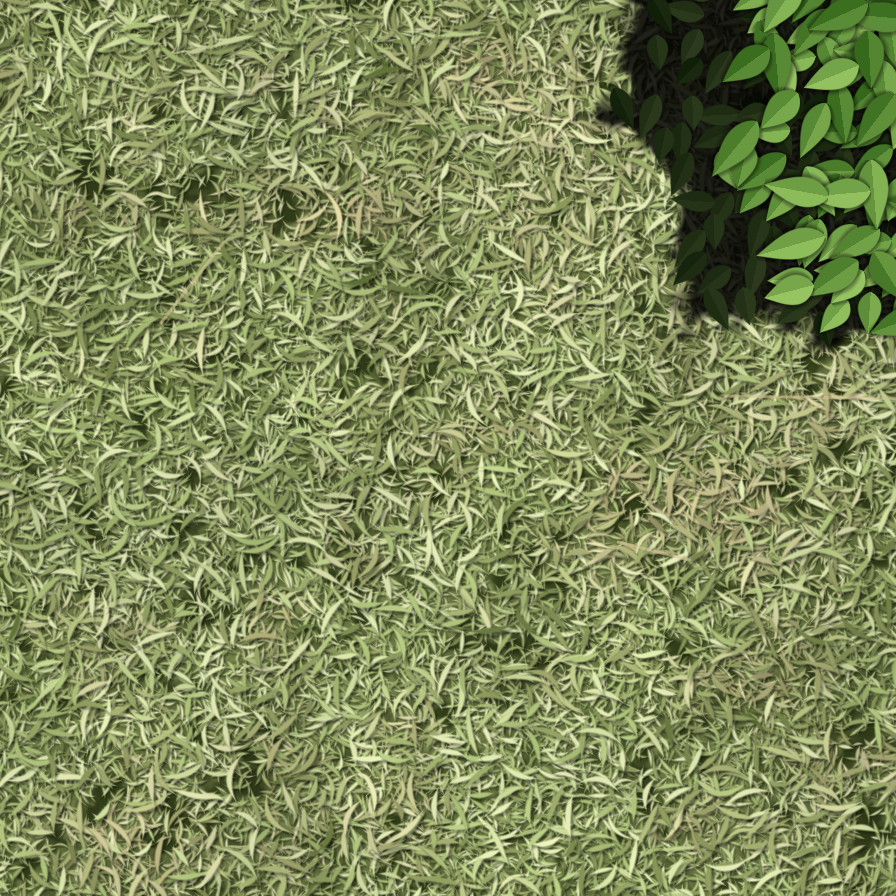
A Shadertoy shader for this texture:

```glsl
// Sunlit mown grass with dry patches and a leafy bush casting shade at the upper right.
const int   GRASS_LAYERS = 6;
const float BLADE_SCALE  = 35.0;   // cells across the canvas, largest blades
const float SCALE_STEP   = 11.0;
const float BLADE_WIDTH  = 0.11;   // half width in cells
const float BLADE_SHADE  = 0.68;
const int   LEAF_LAYERS  = 4;
const float LEAF_SCALE   = 28.0;
const float SHADE_LEVEL  = 0.15;   // light left in the bush shade
const vec3 SOIL  = vec3(0.18, 0.22, 0.09);
const vec3 DEEP  = vec3(0.29, 0.37, 0.15);
const vec3 OLIVE = vec3(0.53, 0.58, 0.35);
const vec3 FRESH = vec3(0.66, 0.74, 0.46);
const vec3 PALE  = vec3(0.85, 0.88, 0.68);
const vec3 STRAW = vec3(0.80, 0.73, 0.56);
const vec3 LEAF_DARK  = vec3(0.20, 0.40, 0.10);
const vec3 LEAF_LIGHT = vec3(0.60, 0.78, 0.39);

float hash(vec2 p) { return fract(sin(dot(p, vec2(127.1, 311.7))) * 43758.5); }
vec2 hash2(vec2 p) { return vec2(hash(p), hash(p + 57.3)); }
mat2 rotate(float a) { float c = cos(a), s = sin(a); return mat2(c, -s, s, c); }
float noise(vec2 p) {
    vec2 i = floor(p), f = fract(p);
    f = f * f * (3.0 - 2.0 * f);
    return mix(mix(hash(i), hash(i + vec2(1, 0)), f.x),
               mix(hash(i + vec2(0, 1)), hash(i + vec2(1, 1)), f.x), f.y);
}
float fbm(vec2 p) {
    return 0.5 * noise(p) + 0.3 * noise(p * 2.1 + 7.0) + 0.2 * noise(p * 4.3 + 19.0);
}
float blob(vec2 p, float x, float y, float rx, float ry) {
    vec2 d = (p - vec2(x, y)) / vec2(rx, ry);
    return exp(-dot(d, d));
}
float stalk(vec2 p, vec2 a, vec2 b) {
    vec2 d = b - a;
    float t = clamp(dot(p - a, d) / dot(d, d), 0.0, 1.0);
    return 1.0 - smoothstep(0.0008, 0.0025, length(p - a - d * t));
}

// Where the lawn is dry, and where it opens into dark gaps
float dryness(vec2 p) {
    float d = blob(p, 0.64, 0.69, 0.08, 0.10) + blob(p, 0.42, 0.76, 0.10, 0.05)
            + blob(p, 0.82, 0.44, 0.16, 0.06) + blob(p, 0.58, 0.91, 0.10, 0.08)
            + blob(p, 0.87, 0.27, 0.07, 0.09) + blob(p, 0.15, 0.05, 0.20, 0.06);
    return clamp(0.6 * d + 1.6 * (fbm(p * 13.0) - 0.45), 0.0, 1.0);
}
float gaps(vec2 p) {
    float d = blob(p, 0.37, 0.46, 0.08, 0.09) + blob(p, 0.22, 0.81, 0.08, 0.08)
            + blob(p, 0.26, 0.33, 0.08, 0.06) + blob(p, 0.90, 0.04, 0.08, 0.05);
    return smoothstep(0.58, 0.80, fbm(p * 32.0 + 3.0) + 0.07 * d);
}

vec3 grassTone(float t) {
    vec3 c = mix(DEEP, OLIVE, smoothstep(0.0, 0.3, t));
    c = mix(c, FRESH, smoothstep(0.25, 0.6, t));
    return mix(c, PALE, smoothstep(0.55, 0.95, t));
}
float blade(vec2 q, float len, float bend, float px) {
    float taper = BLADE_WIDTH * (1.0 - q.x * q.x / (len * len));
    return 1.0 - smoothstep(-px, px, abs(q.y + bend * q.x * q.x) - taper);
}
vec3 grassLayer(vec3 col, vec2 uv, float scale) {
    vec2 p = uv * scale;
    float px = 0.0017 * scale;
    for (int i = 0; i < 9; i++) {
        vec2 id = floor(p) + vec2(i % 3 - 1, i / 3 - 1), key = id + scale;
        vec2 center = id + hash2(key), r = hash2(key + 31.7), home = center / scale;
        if (hash(key + 5.9) < 0.08 + 0.7 * gaps(home)) continue;
        mat2 turn = rotate(r.x * 6.2832);
        float len = mix(0.4, 0.95, r.y), bend = hash(key + 8.1) - 0.5;
        float shade = blade(turn * (p - center + vec2(-0.10, 0.13)), len, bend, px * 1.5);
        vec3 tone = grassTone(0.05 + hash(key + 71.3) * 0.85 + 0.25 * noise(home * 9.0));
        float dry = dryness(home) * step(0.3, hash(key + 12.9));
        tone = mix(tone, STRAW * mix(0.7, 1.15, r.y), 0.75 * dry);
        col *= mix(1.0, BLADE_SHADE, shade);
        col = mix(col, tone, blade(turn * (p - center), len, bend, px));
    }
    return col;
}

// Ragged shaded ground, and the lit foliage (positive inside)
float bushShade(vec2 p) {
    p += 0.07 * (vec2(fbm(p * 26.0), fbm(p * 26.0 + 40.0)) - 0.5);
    float left = mix(0.70, 0.762, smoothstep(0.78, 0.87, 1.65 - p.y));
    float d = min(p.x - left, p.y - 0.645 + 0.02 * smoothstep(0.85, 0.95, p.x));
    return smoothstep(-0.012, 0.014, max(d, 0.03 - length(p - vec2(0.69, 0.88))));
}
float foliage(vec2 p) {
    float top  = length((p - vec2(0.96, 0.96)) / vec2(0.135, 0.12));
    float side = length(p - vec2(0.84, 0.82)) / 0.042;
    float low  = length((p - vec2(0.965, 0.725)) / vec2(0.11, 0.095));
    return 1.0 - min(top, min(side, low));
}
vec3 leafLayer(vec3 col, vec2 uv, float scale, float lit) {
    vec2 p = uv * scale;
    float px = scale / iResolution.y;
    for (int i = 8; i >= 0; i--) {
        vec2 id = floor(p) + vec2(i % 3 - 1, i / 3 - 1), key = id + scale;
        vec2 center = id + 0.2 + 0.6 * hash2(key), home = center / scale;
        float present = mix(bushShade(home) - 0.5, foliage(home), lit);
        if (present < 0.0 || hash(key + 3.3) < 0.2) continue;
        vec2 q = rotate(2.4 * hash(key + 9.7) - 3.4) * (p - center);
        float t = clamp(q.x / mix(1.1, 1.6, hash(key + 4.4)) + 0.5, 0.0, 1.0);
        float d = abs(q.y) - 0.33 * sin(3.1416 * pow(t, 0.7));
        vec3 tone = mix(LEAF_DARK, LEAF_LIGHT, 0.15 + 0.7 * hash(key + 6.1) + 0.15 * sign(q.y));
        float inside = step(0.001, t) * step(t, 0.999);
        col *= 1.0 - 0.4 * lit * inside * (1.0 - smoothstep(0.0, 0.16, d));
        col = mix(col, tone * mix(0.3, 1.0, lit), inside * (1.0 - smoothstep(-px, px, d)));
    }
    return col;
}

void mainImage(out vec4 fragColor, in vec2 fragCoord) {
    vec2 uv = fragCoord / iResolution.xy;
    vec3 col = mix(SOIL, OLIVE, fbm(uv * 60.0) * (1.0 - gaps(uv)));
    for (int i = GRASS_LAYERS - 1; i >= 0; i--)
        col = grassLayer(col, uv, BLADE_SCALE + SCALE_STEP * float(i));
    float dryStalks = stalk(uv, vec2(0.81, 0.558), vec2(1.0, 0.555))
        + stalk(uv, vec2(0.18, 0.64), vec2(0.25, 0.73)) + stalk(uv, vec2(0.69, 0.395), vec2(0.77, 0.375));
    col = mix(col, STRAW, 0.6 * min(dryStalks, 1.0));
    col *= 0.92 + 0.24 * fbm(uv * 7.0 + 11.0);
    // Bush: shade, dim inner leaves, sunlit leaves
    col *= mix(1.0, SHADE_LEVEL, bushShade(uv));
    for (int i = 0; i < LEAF_LAYERS; i++)
        col = leafLayer(col, uv, LEAF_SCALE - 2.7 * float(i), float(min(i, 1)));
    fragColor = vec4(clamp(col, 0.0, 1.0), 1.0);
}
```
